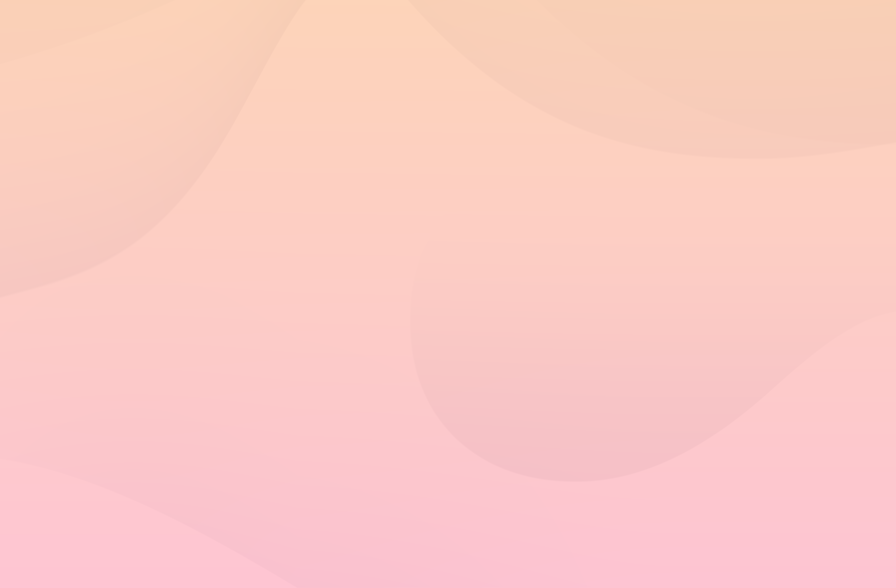
A Shadertoy shader for this background:

```glsl
// Soft peach-to-pink backdrop with large, faintly shaded wavy sheets.
// A vertical gradient is darkened next to smooth cubic edges, and each
// shade fades away from its edge so the sheets seem to overlap.

// Height of a cubic curve from a to b with the given end slopes.
float bend(float x, vec2 a, vec2 b, float slopeA, float slopeB) {
    float span = b.x - a.x;
    float t = clamp((x - a.x) / span, 0.0, 1.0);
    float s = 1.0 - t;
    return s * s * ((1.0 + 2.0 * t) * a.y + t * span * slopeA)
         + t * t * ((3.0 - 2.0 * t) * b.y - s * span * slopeB);
}

// Antialiased coverage, 1 where d is positive.
float cover(float d) {
    float soft = 1.0 / iResolution.y;
    return smoothstep(-soft, soft, d);
}

// Height above the edge of the upper left sheet.
float leftSheet(vec2 p) {
    float edge = p.x < 0.387
        ? bend(p.x, vec2(0.0, 0.494), vec2(0.387, 0.772), 0.27, 1.7)
        : bend(p.x, vec2(0.387, 0.772), vec2(0.52, 1.0), 1.7, 1.3);
    return p.y - edge - max(p.x - 0.52, 0.0);
}

// Height above the edge of the upper right sheet.
float rightSheet(vec2 p) {
    float edge = p.x < 1.29
        ? bend(p.x, vec2(0.694, 1.0), vec2(1.29, 0.730), -1.15, 0.0)
        : bend(p.x, vec2(1.29, 0.730), vec2(1.524, 0.758), 0.0, 0.19);
    return p.y - edge - max(0.694 - p.x, 0.0);
}

// Depth inside the central drop: rounded left side, wavy right side.
float centralDrop(vec2 p) {
    if (p.x < 0.982) {
        vec2 q = abs(p - vec2(0.982, 0.455)) / vec2(0.284, 0.274);
        return 0.274 * (1.0 - pow(pow(q.x, 2.2) + pow(q.y, 2.2), 1.0 / 2.2));
    }
    float edge = p.x < 1.31
        ? bend(p.x, vec2(0.982, 0.181), vec2(1.31, 0.335), 0.0, 0.9)
        : bend(p.x, vec2(1.31, 0.335), vec2(1.524, 0.470), 0.9, 0.15);
    return p.y - edge;
}

void mainImage(out vec4 fragColor, in vec2 fragCoord) {
    // Canvas units: height 1, width 1.524
    vec2 p = fragCoord / iResolution.xy * vec2(1.524, 1.0);

    // Vertical gradient
    vec3 peach = vec3(0.993, 0.830, 0.725);
    vec3 blush = vec3(0.992, 0.803, 0.778);
    vec3 pink = vec3(0.992, 0.768, 0.824);
    vec3 color = p.y > 0.5 ? mix(blush, peach, p.y * 2.0 - 1.0)
                           : mix(pink, blush, p.y * 2.0);

    // Upper left sheet and its corner fold
    float left = leftSheet(p);
    float shade = 0.029 * cover(left * 0.6) * exp(-4.5 * max(left, 0.0));
    float corner = p.y - bend(p.x, vec2(0.0, 0.891), vec2(0.298, 1.0), 0.28, 0.45);
    shade += 0.012 * cover(corner) * cover(0.298 - p.x);

    // Upper right sheet and its inner fold
    float right = rightSheet(p);
    shade += 0.023 * cover(right * 0.8) * exp(-1.8 * max(right, 0.0));
    float fold = p.y - bend(p.x, vec2(0.913, 1.0), vec2(1.524, 0.754), -1.0, 0.0);
    shade += 0.007 * cover(fold) * cover(p.x - 0.913);

    // Central drop, dissolving upward
    shade += 0.034 * cover(centralDrop(p)) * (1.0 - smoothstep(0.16, 0.66, p.y));

    // Shadow cast above the lower left sheet
    float low = p.y - bend(p.x, vec2(0.0, 0.220), vec2(0.506, 0.0), -0.16, -0.6);
    float reach = smoothstep(-0.25, 0.4, p.x) * (1.0 - smoothstep(0.45, 1.15, p.x));
    shade += 0.018 * cover(low) * reach * exp(-5.0 * max(low, 0.0));
    color += vec3(0.005, 0.004, 0.002) * (1.0 - cover(low)) * cover(0.506 - p.x);

    color *= 1.0 - shade * vec3(0.85, 1.0, 0.9);
    fragColor = vec4(color, 1.0);
}
```
